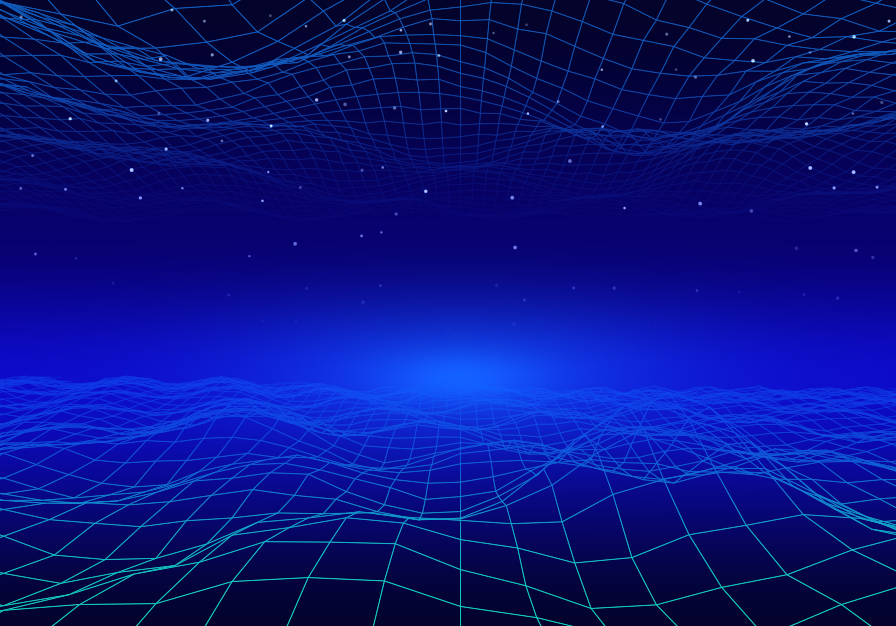
A WebGL 1 fragment shader for this background:

```glsl
precision highp float;
// Two wireframe landscapes, floor and ceiling, facing each other across a glowing blue horizon with stars.
uniform vec2 u_resolution;

#define CENTER_X 0.514
#define FLOOR_HORIZON 0.395
#define CEILING_HORIZON 0.627
#define FLOOR_DROP 3.0
#define CEILING_RISE 6.0
#define FOCAL 0.73
#define NEAR_ROW 4.0
#define ROWS 44
#define LINE_WIDTH 0.0019
#define STAR_GRID 14.0

float hash(vec2 p) {
  p = fract(p * vec2(0.1031, 0.1137) + 0.37);
  p += dot(p, p.yx + 33.33);
  return fract((p.x + p.y) * p.x * 7.13);
}

float hill(vec2 v, vec2 center, vec2 size) {
  vec2 d = (v - center) / size;
  return exp(-dot(d, d));
}

// Terrain heights over the grid: v.x is the column, v.y the depth
float floorHeight(vec2 v) {
  float far = smoothstep(14.0, 42.0, v.y);
  float h = 0.35 * sin(0.7 * v.x + 0.4 * v.y) + 0.25 * sin(0.9 * v.y - 0.5 * v.x);
  h += 2.1 * hill(v, vec2(5.0, 11.0), vec2(3.0, 2.6));
  h += 1.6 * hill(v, vec2(-10.0, 19.0), vec2(5.0, 4.0));
  h += 2.0 * hill(v, vec2(0.0, 40.0), vec2(3.0, 3.5));
  h += far * (1.6 + smoothstep(5.0, 25.0, -v.x));
  return h + 0.2 * (hash(v) - 0.5);
}

float ceilingHeight(vec2 v) {
  float h = 0.5 * sin(0.35 * v.x + 0.3 * v.y) + 0.4 * sin(0.5 * v.y - 0.3 * v.x);
  h += 2.4 * hill(v, vec2(-6.0, 8.0), vec2(5.0, 5.0));
  h -= 1.5 * hill(v, vec2(0.0, 15.0), vec2(5.0, 6.0));
  h += 2.0 * hill(v, vec2(9.0, 21.0), vec2(4.0, 4.0));
  h -= 2.5 * hill(v, vec2(-24.0, 35.0), vec2(6.0, 5.0));
  h -= 2.0 * hill(v, vec2(20.0, 31.0), vec2(6.0, 5.0));
  h += 4.0 * smoothstep(20.0, 48.0, v.y);
  return h + 0.25 * (hash(v) - 0.5);
}

// Grid vertex to screen, relative to the vanishing point
vec2 project(vec2 v, bool isFloor) {
  float h = isFloor ? floorHeight(v) - FLOOR_DROP : ceilingHeight(v) - CEILING_RISE;
  return FOCAL * vec2(v.x, h) / v.y;
}

float segment(vec2 p, vec2 a, vec2 b) {
  vec2 ab = b - a;
  float t = clamp(dot(p - a, ab) / max(dot(ab, ab), 1e-7), 0.0, 1.0);
  return length(p - a - ab * t);
}

// See-through mesh: the grid edges of each row nearest to the pixel
float mesh(vec2 p, bool isFloor, float pixel) {
  float ink = 0.0;
  float eye = isFloor ? FLOOR_DROP : CEILING_RISE;
  for (int k = 0; k < ROWS; k++) {
    float z = NEAR_ROW + float(k);
    if (abs(p.y * z / FOCAL + eye) > 7.0) continue;
    float column = floor(p.x / FOCAL * (z + 0.5) + 0.5);
    float d = 1.0;
    vec2 previous = vec2(0.0);
    for (int j = -1; j <= 1; j++) {
      vec2 v = vec2(column + float(j), z);
      vec2 here = project(v, isFloor);
      d = min(d, segment(p, here, project(v + vec2(0.0, 1.0), isFloor)));
      if (j > -1) d = min(d, segment(p, previous, here));
      previous = here;
    }
    float line = 1.0 - smoothstep(-0.5, 0.5, (d - 0.5 * LINE_WIDTH) / pixel);
    ink += (1.0 - ink) * line * mix(1.0, 0.4, float(k) / float(ROWS));
  }
  return ink;
}

// Vertical gradient with a wide glow on the horizon
vec3 sky(vec2 p, float y) {
  vec3 night = vec3(0.01, 0.01, 0.17);
  vec3 indigo = vec3(0.03, 0.005, 0.45);
  vec3 blue = vec3(0.05, 0.04, 0.79);
  vec3 above = mix(mix(blue, indigo, smoothstep(0.39, 0.62, y)), night, smoothstep(0.56, 1.0, y));
  vec3 below = mix(night, blue, smoothstep(-0.02, 0.4, y));
  vec3 color = y > FLOOR_HORIZON ? above : below;
  float wide = hill(p, vec2(0.0, 0.01), vec2(0.36, 0.11));
  float core = hill(p, vec2(0.0, 0.0), vec2(0.13, 0.045));
  return color + wide * vec3(0.02, 0.2, 0.14) + core * vec3(0.01, 0.14, 0.08);
}

float stars(vec2 p, float pixel) {
  vec2 cell = floor(p * STAR_GRID) + 50.0;
  float seed = hash(cell);
  vec2 spot = 0.15 + 0.7 * vec2(hash(cell + 17.3), hash(cell + 41.7));
  float d = length(fract(p * STAR_GRID) - spot) / STAR_GRID;
  float radius = mix(0.0012, 0.0026, seed * seed);
  float disc = 1.0 - smoothstep(radius - 0.5 * pixel, radius + pixel, d);
  return disc * step(0.35, seed) * mix(0.3, 1.0, hash(cell + 5.1));
}

void main() {
  float pixel = 1.0 / u_resolution.y;
  float y = gl_FragCoord.y * pixel;
  float x = (gl_FragCoord.x - CENTER_X * u_resolution.x) * pixel;
  bool isFloor = y < 0.48;
  vec3 color = sky(vec2(x, y - FLOOR_HORIZON), y);

  // Mesh colour and strength fade toward each horizon
  vec2 p = vec2(x, isFloor ? y - FLOOR_HORIZON : CEILING_HORIZON - y);
  vec3 floorInk = mix(vec3(0.08, 0.88, 0.8), vec3(0.06, 0.4, 1.0), smoothstep(0.05, 0.38, y));
  vec3 ceilingInk = mix(vec3(0.06, 0.16, 0.7), vec3(0.08, 0.46, 0.9), smoothstep(0.62, 0.95, y));
  float strength = isFloor ? mix(0.9, 0.5, smoothstep(0.1, 0.4, y)) : 0.8 * smoothstep(0.56, 0.9, y);
  color = mix(color, isFloor ? floorInk : ceilingInk, strength * mesh(p, isFloor, pixel));

  color += stars(vec2(x, y), pixel) * smoothstep(0.44, 0.75, y) * vec3(0.75, 0.85, 0.9);
  gl_FragColor = vec4(color, 1.0);
}
```
